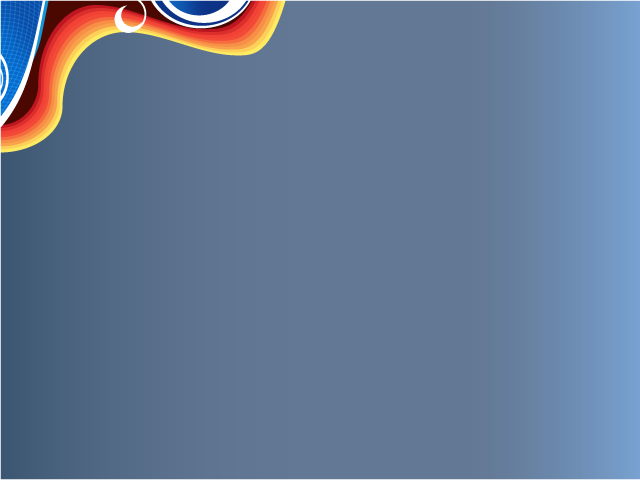
Reproduce this background procedurally as a Shadertoy shader.

```glsl
// Slate-blue backdrop with a flowing corner ornament: nested flame-coloured
// waves, a hatched blue panel and white curls. Every wave blends an inner and
// an outer profile built from elliptic arcs; edges are smoothed by supersampling.
#define CANVAS vec2(7.68, 5.76)
#define BANDS 9
#define SAMPLES 4
#define BORDER 0.010
#define MAROON vec3(0.29, 0.03, 0.00)
#define CRIMSON vec3(0.75, 0.09, 0.13)
#define RED vec3(0.95, 0.26, 0.21)
#define ORANGE vec3(0.97, 0.58, 0.28)
#define YELLOW vec3(1.00, 0.92, 0.38)
#define NAVY vec3(0.05, 0.20, 0.53)
#define AZURE vec3(0.03, 0.42, 0.80)
#define WHITE vec3(1.0)

// Rise of a quarter ellipse: 0 at u = 0, 1 at u = 1.
float arcRise(float u) {
    return 1.0 - sqrt(max(0.0, 1.0 - u * u));
}

// Lower edge of the wave; t runs from the inner (0) to the outer (1) profile.
float waveEdge(float x, float t) {
    vec2 joint = mix(vec2(0.46, 1.00), vec2(0.75, 1.28), t);
    vec2 crest = mix(vec2(1.15, 0.06), vec2(1.50, 0.385), t);
    vec2 trough = mix(vec2(2.45, 0.35), vec2(2.85, 0.665), t);
    float start = mix(1.50, 1.83, t);
    if (x < joint.x) return start - (start - joint.y) * arcRise(x / joint.x);
    if (x < crest.x) {
        float u = (crest.x - x) / (crest.x - joint.x);
        return crest.y + (joint.y - crest.y) * arcRise(u);
    }
    float fall = max(x - trough.x, 0.0);
    return mix(crest.y, trough.y, smoothstep(crest.x, trough.x, x))
         - mix(1.8, 3.43, t) * fall * fall * fall;
}

vec3 flameColor(float t) {
    vec3 c = mix(MAROON, CRIMSON, smoothstep(0.0, 0.11, t));
    c = mix(c, RED, smoothstep(0.11, 0.32, t));
    c = mix(c, ORANGE, smoothstep(0.38, 0.72, t));
    return mix(c, YELLOW, smoothstep(0.70, 1.0, t));
}

vec3 backdrop(float x) {
    vec3 middle = vec3(0.387, 0.470, 0.580);
    float shade = pow(max(1.0 - x / 0.5, 0.0), 2.0);
    float light = pow(max((x - 0.72) / 0.28, 0.0), 1.5);
    vec3 c = mix(middle, vec3(0.23, 0.335, 0.445), shade);
    return mix(c, vec3(0.47, 0.635, 0.82), light);
}

// Blue panel with fine crossing hatch lines.
vec3 bluePanel(vec2 p) {
    float glow = smoothstep(0.0, 1.1, p.y + 0.35 * sin(5.0 * p.x + 2.0));
    float sweep = sin(110.0 * (p.x + 0.25 * p.y * p.y));
    float cross = sin(130.0 * (p.y - 0.35 * p.x + 0.05 * sin(6.0 * p.x)));
    float hatch = smoothstep(0.6, 1.0, sweep) + smoothstep(0.6, 1.0, cross);
    return mix(NAVY, AZURE, 0.45 + 0.55 * glow) + hatch * vec3(0.05, 0.10, 0.09);
}

// Distance from a point to the rim of an ellipse, measured along y.
float ellipseRim(vec2 p, vec2 center, vec2 radius) {
    return (length((p - center) / radius) - 1.0) * radius.y;
}

vec3 scene(vec2 p) {
    vec3 col = backdrop(p.x / CANVAS.x);

    // Nested waves, painted from the outside in.
    for (int i = BANDS; i >= 0; i--) {
        float t = float(i) / float(BANDS);
        if (p.y < waveEdge(p.x, t)) col = flameColor(t);
    }

    // Left panel, its cyan sliver and its white rim.
    float rim = 0.53 - 0.2 * p.y - 0.05 * pow(p.y, 4.0);
    float offset = p.x - rim;
    float sliver = 0.055 * smoothstep(1.0, 0.45, p.y);
    if (offset < sliver && p.y < 1.0) col = vec3(0.08, 0.58, 0.83);
    if (offset < 0.0) col = bluePanel(p);
    if (abs(offset) < 0.016 + 0.018 * p.y * p.y) col = WHITE;
    if (abs(ellipseRim(p, vec2(-0.15, 0.93), vec2(0.24, 0.34))) < 0.022) col = WHITE;
    if (abs(ellipseRim(p, vec2(-0.13, 0.95), vec2(0.16, 0.22))) < 0.012) col = WHITE;

    // Medallion of alternating white and blue discs.
    if (ellipseRim(p, vec2(2.41, -0.25), vec2(0.665, 0.59)) < 0.0) col = WHITE;
    if (ellipseRim(p, vec2(2.42, -0.25), vec2(0.635, 0.56)) < 0.0) col = NAVY;
    if (ellipseRim(p, vec2(2.45, -0.25), vec2(0.58, 0.525)) < 0.0) col = WHITE;
    if (ellipseRim(p, vec2(2.39, -0.20), vec2(0.43, 0.385)) < 0.0)
        col = mix(vec3(0.06, 0.38, 0.73), NAVY, smoothstep(2.05, 2.5, p.x));

    // Small curl: a crescent with a thin tail.
    bool crescent = length(p - vec2(1.54, 0.23)) < 0.165
                 && length(p - vec2(1.59, 0.185)) > 0.135;
    float tail = abs(ellipseRim(p, vec2(1.56, 0.17), vec2(0.185, 0.20)));
    if (crescent || (tail < 0.012 && p.x > 1.58 && p.y > 0.0)) col = WHITE;

    // Hairline border on the left, top and bottom.
    if (p.x < BORDER || min(p.y, CANVAS.y - p.y) < BORDER) col = WHITE;
    return col;
}

void mainImage(out vec4 fragColor, in vec2 fragCoord) {
    vec3 sum = vec3(0.0);
    for (int i = 0; i < SAMPLES * SAMPLES; i++) {
        vec2 cell = vec2(i % SAMPLES, i / SAMPLES);
        vec2 jitter = (cell + 0.5) / float(SAMPLES) - 0.5;
        vec2 uv = (fragCoord + jitter) / iResolution.xy;
        sum += scene(vec2(uv.x, 1.0 - uv.y) * CANVAS);
    }
    fragColor = vec4(sum / float(SAMPLES * SAMPLES), 1.0);
}
```
